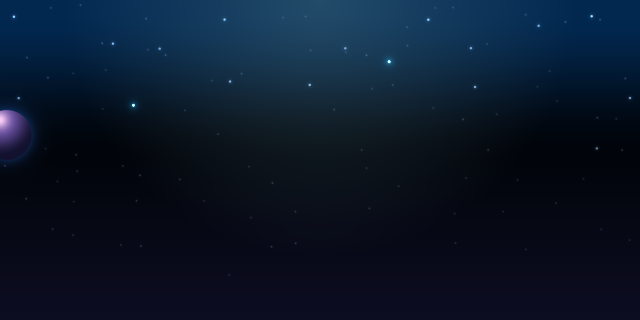
This background is drawn by a Shadertoy shader. Its source:

```glsl
// Night sky with a pale glow from above, scattered stars and a violet planet at the left edge.

// Sky
const vec3 SKY_TOP = vec3(0.008, 0.157, 0.314);
const vec3 SKY_VOID = vec3(0.004, 0.016, 0.039);
const vec3 SKY_FLOOR = vec3(0.051, 0.051, 0.133);
const vec3 GLOW_COLOR = vec3(0.39, 0.57, 0.61);
const float GLOW_STRENGTH = 0.33;
const float GLOW_RADIUS = 0.8;

// Planet: lengths are fractions of the canvas height
const vec2 PLANET_CENTER = vec2(0.021, 0.578);
const float PLANET_RADIUS = 0.078;
const vec2 PLANET_LIGHT = vec2(0.0, 0.625);
const vec3 PLANET_SHADE = vec3(0.07, 0.065, 0.18);
const vec3 PLANET_BODY = vec3(0.42, 0.32, 0.64);
const vec3 PLANET_SHINE = vec3(0.98, 0.80, 0.96);
const vec3 PLANET_HALO = vec3(0.06, 0.16, 0.32);

// Stars
const vec3 STAR_COLOR = vec3(0.66, 0.82, 0.98);
const vec3 BEACON_CORE = vec3(0.85, 1.0, 1.0);
const vec3 BEACON_HALO = vec3(0.05, 0.42, 0.55);
const vec2 BEACON_LEFT = vec2(0.417, 0.671);
const vec2 BEACON_RIGHT = vec2(1.216, 0.807);

vec3 hash3(vec2 cell) {
    vec3 q = fract(cell.xyx * vec3(0.1031, 0.1030, 0.0973));
    q += dot(q, q.yxz + 33.33);
    return fract((q.xxy + q.yzz) * q.zyx);
}

// Antialiased disc coverage
float disc(float dist, float radius, float pixel) {
    return 1.0 - smoothstep(radius - 0.7 * pixel, radius + 0.7 * pixel, dist);
}

vec3 sky(vec2 p, float aspect) {
    vec3 color = mix(SKY_FLOOR, SKY_VOID, clamp(p.y / 0.5, 0.0, 1.0));
    color = mix(color, SKY_TOP, smoothstep(0.52, 0.97, p.y));
    float reach = length(p - vec2(0.5 * aspect, 1.0)) / GLOW_RADIUS;
    return mix(color, GLOW_COLOR, GLOW_STRENGTH * max(1.0 - reach, 0.0));
}

// One possible star per cell, kept away from the cell border
float starLayer(vec2 p, float cellSize, float radius, float density, vec2 fadeRange, float pixel) {
    vec2 cell = floor(p / cellSize);
    vec3 rnd = hash3(cell + 17.0 / cellSize);
    float dist = length(p - (cell + mix(vec2(0.15), vec2(0.85), rnd.xy)) * cellSize);
    float height = (cell.y + 0.5) * cellSize;
    float chance = density * smoothstep(fadeRange.x, fadeRange.y, height);
    float light = disc(dist, radius, pixel) + 0.15 * exp(-pow(dist / (2.2 * radius), 2.0));
    return light * step(rnd.z, chance) * mix(0.5, 1.0, fract(rnd.z * 37.0));
}

vec3 beacon(vec2 p, vec2 center, float pixel) {
    float dist = length(p - center);
    return BEACON_CORE * disc(dist, 0.0042, pixel) + BEACON_HALO * exp(-dist / 0.0075);
}

vec3 planetSurface(vec2 p) {
    float dist = length(p - PLANET_LIGHT);
    vec3 color = mix(PLANET_BODY, PLANET_SHADE, smoothstep(0.025, 0.115, dist));
    return mix(color, PLANET_SHINE, exp(-pow(dist / 0.026, 2.0)));
}

void mainImage(out vec4 fragColor, in vec2 fragCoord) {
    vec2 p = fragCoord / iResolution.y;
    float pixel = 1.0 / iResolution.y;
    vec3 color = sky(p, iResolution.x / iResolution.y);

    // Bright stars gather high up, faint dust spreads lower
    color += STAR_COLOR * 0.85 * starLayer(p, 0.2, 0.0036, 0.8, vec2(0.4, 0.7), pixel);
    color += STAR_COLOR * 0.2 * starLayer(p, 0.1, 0.0026, 0.45, vec2(0.0, 0.5), pixel);
    color += beacon(p, BEACON_LEFT, pixel) + beacon(p, BEACON_RIGHT, pixel);

    // Planet with a soft outer halo
    float planetDist = length(p - PLANET_CENTER);
    color += PLANET_HALO * 0.7 * exp(-max(planetDist - PLANET_RADIUS, 0.0) / 0.018);
    color = mix(color, planetSurface(p), disc(planetDist, PLANET_RADIUS, pixel));

    fragColor = vec4(clamp(color, 0.0, 1.0), 1.0);
}
```
